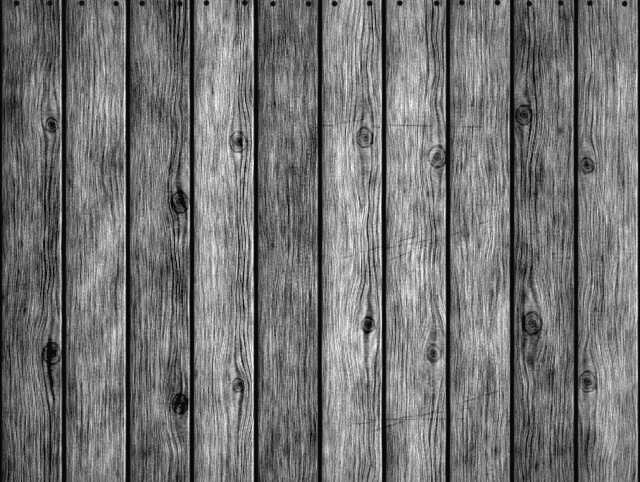
Reproduce this texture procedurally as a Shadertoy shader.

```glsl
const float BOARDS = 10.0;
const float TAU = 6.28318;
const vec3 GAP_COLOR = vec3(0.03);
const vec3 NAIL_COLOR = vec3(0.05);
const float BOARD_TONE[10] = float[](0.46, 0.54, 0.47, 0.64, 0.45, 0.66, 0.63, 0.57, 0.48, 0.63);

vec2 hash2(vec2 cell) {
    vec3 q = fract(cell.xyx * vec3(0.1031, 0.1030, 0.0973));
    q += dot(q, q.yzx + 33.33);
    return fract((q.xx + q.yz) * q.zy);
}

float cornerSlope(vec2 cell, vec2 offset) {
    return dot(hash2(cell) * 2.0 - 1.0, offset);
}

float gradientNoise(vec2 p) {
    vec2 i = floor(p), f = fract(p);
    vec2 w = f * f * f * (f * (f * 6.0 - 15.0) + 10.0);
    vec2 e = vec2(0.0, 1.0);
    float low = mix(cornerSlope(i, f), cornerSlope(i + e.yx, f - e.yx), w.x);
    float high = mix(cornerSlope(i + e, f - e), cornerSlope(i + 1.0, f - 1.0), w.x);
    return mix(low, high, w.y);
}

float segmentDistance(vec2 p, vec2 a, vec2 b) {
    vec2 ab = b - a;
    return length(p - a - ab * clamp(dot(p - a, ab) / dot(ab, ab), 0.0, 1.0));
}

float disc(float distance, float radius, float blur) {
    return 1.0 - smoothstep(radius - blur, radius + blur, distance);
}

// Knots lie along the dark heart band of a board
vec2 knotCenter(float id, float heart, float index) {
    vec2 h = hash2(vec2(id + 3.0, index * 7.0 + 11.0));
    return vec2(heart + 0.16 * (h.x - 0.5), 5.0 - 3.2 * index + 1.8 * (h.y - 0.5));
}

// Spreads the grain lines around a knot
float bendAround(vec2 offset) {
    vec2 s = offset / vec2(0.28, 0.6);
    return -0.75 * offset.x * exp(-dot(s, s));
}

float knotShade(vec2 offset, float radius, float blur) {
    float r = length(offset * vec2(1.0, 0.85)) + 0.03 * gradientNoise(offset * 14.0);
    float rings = 0.5 + 0.5 * sin(r * TAU / 0.04);
    float rim = disc(abs(r - radius), 0.012, blur);
    float core = disc(r, radius * 0.4, 0.03);
    return disc(r, radius, blur) * (0.06 + 0.12 * rings) + 0.22 * rim + 0.2 * core;
}

// Returns the brightness change caused by rings, fibres and stains
float woodGrain(vec2 q, float band) {
    float u = q.x + 0.12 * gradientNoise(q * vec2(2.0, 0.7))
            + (0.02 + 0.07 * band) * gradientNoise(q * vec2(3.0, 1.8));
    float phase = u * 13.0 + 1.5 * gradientNoise(vec2(u * 4.0, q.y * 0.15));
    float ring = smoothstep(0.0, 1.0, sin(TAU * phase));
    float presence = smoothstep(-0.25, 0.3, gradientNoise(q * vec2(2.3, 0.25) + 40.0));
    float coarse = gradientNoise(vec2(u * 26.0, q.y * 0.9));
    float fine = gradientNoise(vec2(u * 48.0, q.y * 5.0));
    float grit = gradientNoise(q * vec2(37.0, 29.0));
    float stain = gradientNoise(q * vec2(2.2, 1.1)) + 0.6 * gradientNoise(q * vec2(6.0, 3.5));
    float speck = smoothstep(0.3, 0.55, gradientNoise(q * vec2(11.0, 5.0) + 90.0));
    return 0.24 * stain + 0.3 * coarse + 0.34 * fine + 0.2 * grit
         - ring * (0.14 * presence + 0.25 * band) - 0.06 * band - 0.16 * speck;
}

float scratches(vec2 p, float blur) {
    float mark = 0.0;
    for (float i = 0.0; i < 9.0; i++) {
        vec2 h = hash2(vec2(i * 5.0 + 2.0, 71.0));
        float level = mod(i, 3.0);
        vec2 center = vec2(5.3 + 1.6 * h.x, 0.7 + level * (2.9 - 0.3 * level) + 0.5 * h.y);
        float angle = mix(-0.6, 0.5, h.y);
        vec2 reach = (0.4 + 0.7 * h.x) * vec2(cos(angle), sin(angle));
        float d = segmentDistance(p, center - reach, center + reach);
        float wear = smoothstep(-0.3, 0.2, gradientNoise(p * 4.0 + i));
        mark = max(mark, wear * disc(d, 0.008, blur));
    }
    return mark;
}

float nails(vec2 local, float id, float top, float blur) {
    float mark = 0.0;
    for (float i = 0.0; i < 2.0; i++) {
        vec2 jitter = hash2(vec2(id, i + 50.0)) - 0.5;
        vec2 center = vec2(0.24 + 0.55 * i, top - 0.05) + jitter * vec2(0.08, 0.02);
        mark = max(mark, disc(length(local - center), 0.042, blur));
    }
    return mark;
}

void mainImage(out vec4 fragColor, in vec2 fragCoord) {
    float pixel = BOARDS / iResolution.x;
    vec2 p = fragCoord * pixel;
    float top = iResolution.y * pixel;
    float id = clamp(floor(p.x), 0.0, BOARDS - 1.0);
    vec2 local = vec2(p.x - id, p.y);

    // Two boards of every three carry knots
    float knotty = step(0.5, abs(mod(id, 3.0) - 1.0));
    float heart = id < 7.0 ? 0.76 : 0.24;
    float bend = 0.0, knot = 0.0;
    for (float i = 0.0; i < 2.0; i++) {
        vec2 offset = local - knotCenter(id, heart, i);
        float radius = 0.09 + 0.06 * hash2(vec2(id, i + 20.0)).x;
        bend += knotty * bendAround(offset);
        knot += knotty * knotShade(offset, radius, pixel);
    }

    // Wood surface
    float spread = (local.x - heart) / 0.17;
    float band = mix(0.15, 0.75, knotty) * exp(-spread * spread);
    float value = BOARD_TONE[int(id)] + woodGrain(vec2(local.x + bend + id * 17.3, p.y), band);
    value -= knot + 0.22 * scratches(p, pixel);

    // Rounded board edges and darkened border
    float edge = min(local.x, 1.0 - local.x);
    value *= 1.0 - 0.5 * exp(-local.x / 0.09) - 0.15 * exp(-(1.0 - local.x) / 0.1);
    float shine = 0.1 + 0.3 * hash2(vec2(id, 9.0)).x;
    value += shine * disc(abs(1.0 - local.x - 0.05), 0.012, pixel);
    vec2 corner = p / vec2(BOARDS, top) * 2.0 - 1.0;
    value *= 1.04 - 0.14 * dot(corner * corner, corner * corner);

    // Gaps and nails
    vec3 color = vec3(clamp(value, 0.04, 0.95));
    color = mix(color, NAIL_COLOR, nails(local, id, top, pixel));
    float gapWidth = 0.032 + 0.008 * gradientNoise(vec2(id * 3.7, p.y * 1.5));
    color = mix(color, GAP_COLOR, disc(edge, gapWidth, pixel));
    fragColor = vec4(color, 1.0);
}
```
